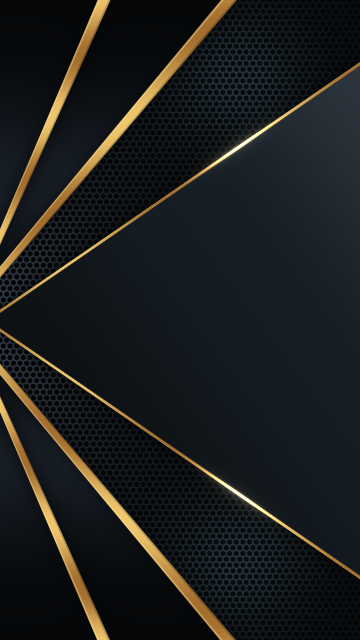
Give the GLSL for this background, as a WebGL 1 fragment shader.

```glsl
precision highp float;
// Dark mirrored wedges fanning out from the left edge, trimmed with gold bands.
// Signed line distances split the layers; a hexagonal dot grid makes the mesh,
// and two light flares sit on the thin trim. Lengths are in canvas heights.

uniform vec2 u_resolution;

const float ASPECT = 0.5625;
const float MIRROR_Y = 0.499;

// Lines: height above the mirror axis at the left edge, then slope
const vec2 THIN_LINE = vec2(0.0143, 0.6875);
const vec2 MID_LINE = vec2(0.0755, 1.189);
const vec2 OUTER_LINE = vec2(0.130, 2.28);

// Half widths at the axis and at the canvas end
const vec2 THIN_WIDTH = vec2(0.0021, 0.0025);
const vec2 MID_WIDTH = vec2(0.0050, 0.0094);
const vec2 OUTER_WIDTH = vec2(0.0036, 0.0092);

// Sheen along each band: height of a bright peak, then period
const vec2 THIN_SHEEN = vec2(0.09, 0.205);
const vec2 MID_SHEEN = vec2(0.31, 0.29);
const vec2 OUTER_SHEEN = vec2(0.318, 0.195);

const vec3 GOLD_DARK = vec3(0.64, 0.43, 0.18);
const vec3 GOLD_LIGHT = vec3(0.94, 0.78, 0.43);
const vec3 GOLD_EDGE = vec3(1.00, 0.89, 0.60);
const vec3 FLARE_COLOR = vec3(1.00, 0.92, 0.75);

const vec3 PANEL_DEEP = vec3(0.050, 0.066, 0.073);
const vec3 PANEL_NAVY = vec3(0.085, 0.115, 0.143);
const vec3 PANEL_PALE = vec3(0.175, 0.208, 0.240);
const vec3 SIDE_BLACK = vec3(0.018, 0.026, 0.033);
const vec3 SIDE_NAVY = vec3(0.100, 0.125, 0.158);

const vec3 MESH_HOLE = vec3(0.012, 0.018, 0.022);
const vec3 MESH_BASE = vec3(0.040, 0.049, 0.055);
const vec3 MESH_TIP = vec3(0.170, 0.200, 0.240);
const vec3 MESH_TEAL = vec3(0.090, 0.135, 0.155);
const float MESH_PITCH = 0.0104;
const float HOLE_RADIUS = 0.0039;
const vec2 MESH_GLOW_POS = vec2(0.378, 0.375);
const vec2 FLARE_POS = vec2(0.373, 0.271);

float pixel;

// Distance to a line, positive on its upper left side
float lineDistance(vec2 q, vec2 line) {
  return (q.y - line.x - line.y * q.x) * inversesqrt(1.0 + line.y * line.y);
}

float cover(float d) {
  return smoothstep(-0.7 * pixel, 0.7 * pixel, d);
}

float bell(float x) {
  return exp(-x * x);
}

// Soft darkening on both sides of a raised edge
float shadow(float d, float reach) {
  return 1.0 - 0.6 * exp(-abs(d) / reach);
}

// Tapered metal band with a sheen and a bright bevel on its outer edge
vec3 addBand(vec3 color, float d, float height, vec2 width, vec2 sheen) {
  float halfWidth = mix(width.x, width.y, clamp(height * 2.0, 0.0, 1.0));
  float wave = 0.5 + 0.5 * cos(6.28319 * (height - sheen.x) / sheen.y);
  vec3 gold = mix(GOLD_DARK, GOLD_LIGHT, wave);
  float across = d / halfWidth;
  gold = mix(gold, GOLD_EDGE, 0.4 * smoothstep(0.55, 0.8, across));
  gold *= 1.0 - 0.25 * smoothstep(0.5, 0.9, -across);
  return mix(color, gold, cover(halfWidth - abs(d)));
}

// Perforated metal, lit at the wedge tip and around a teal glow
vec3 meshColor(vec2 p, vec2 q) {
  vec2 cell = MESH_PITCH * vec2(1.0, 1.73205);
  vec2 a = mod(p, cell) - 0.5 * cell;
  vec2 b = mod(p + 0.5 * cell, cell) - 0.5 * cell;
  float solid = cover(min(length(a), length(b)) - HOLE_RADIUS);
  vec3 glow = MESH_TEAL * bell(length(q - MESH_GLOW_POS) / 0.10);
  vec3 metal = MESH_BASE + MESH_TIP * exp(-q.x / 0.15) + glow;
  return mix(MESH_HOLE + 0.2 * glow, metal, solid);
}

vec3 panelColor(vec2 p) {
  float t = dot(p, vec2(0.8, 0.6));
  vec3 color = mix(PANEL_DEEP, PANEL_NAVY, smoothstep(0.29, 0.66, t));
  return mix(color, PANEL_PALE, smoothstep(0.66, 1.02, t));
}

void main() {
  pixel = 1.0 / u_resolution.y;
  vec2 p = gl_FragCoord.xy / u_resolution * vec2(ASPECT, 1.0);
  vec2 q = vec2(p.x, abs(p.y - MIRROR_Y));
  float thin = lineDistance(q, THIN_LINE);
  float mid = lineDistance(q, MID_LINE);
  float outer = lineDistance(q, OUTER_LINE);

  // Layers from the side wedges to the front panel
  vec3 side = mix(SIDE_BLACK, SIDE_NAVY, bell((q.y - 0.20) / 0.15));
  side *= shadow(outer, 0.016) * shadow(mid, 0.012);
  vec3 mesh = meshColor(p, q) * shadow(mid, 0.010) * shadow(thin, 0.008);
  vec3 color = mix(mesh, side, cover(mid));
  color = mix(panelColor(p), color, cover(thin));

  // Gold trim
  color = addBand(color, outer, q.y, OUTER_WIDTH, OUTER_SHEEN);
  color = addBand(color, mid, q.y, MID_WIDTH, MID_SHEEN);
  color = addBand(color, thin, q.y, THIN_WIDTH, THIN_SHEEN);

  // Flares stretched along the thin trim, strongest on the mesh side
  float along = dot(q - FLARE_POS, normalize(vec2(1.0, THIN_LINE.y)));
  float halo = bell(along / 0.065) * exp(-abs(thin) / 0.007);
  float core = bell(along / 0.045) * bell(thin / 0.0028);
  color += FLARE_COLOR * (0.38 * halo * mix(0.35, 1.0, cover(thin)) + 0.6 * core);

  gl_FragColor = vec4(min(color, 1.0), 1.0);
}
```
